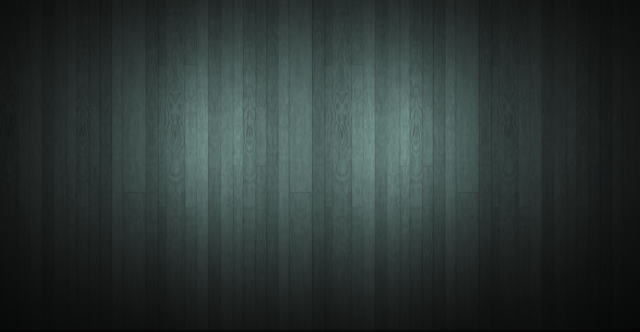
Give the GLSL for this texture, as a Shadertoy shader.

```glsl
// Dark teal wooden planks under a soft double spotlight with a deep vignette.
// A strip of 13 uneven planks repeats every half canvas height; a few are cut by
// joints, and all are filled with wavering fibres, arches and growth rings.

const int PLANKS = 13;
const float EDGES[14] = float[14](0.0, 0.0575, 0.0925, 0.1275, 0.165, 0.2025, 0.2325,
                                  0.27, 0.3025, 0.3375, 0.37, 0.44, 0.4775, 0.5);
const float TONES[13] = float[13](0.95, 1.05, 1.09, 0.92, 1.03, 1.07, 0.98,
                                  0.99, 0.90, 1.04, 1.02, 0.88, 0.91);
// Heights outside the canvas leave a plank uncut
const float UPPER_JOINTS[13] = float[13](1.2, 0.805, 1.2, 1.2, 1.2, 1.2, 1.2,
                                         0.68, 1.2, 1.2, 1.2, 1.2, 0.805);
const float LOWER_JOINTS[13] = float[13](-0.2, 0.375, -0.2, -0.2, -0.2, 0.50, -0.2,
                                         0.50, -0.2, -0.2, 0.42, -0.2, 0.375);

float hash(vec2 p) {
    return fract(sin(dot(p, vec2(127.1, 311.7))) * 43758.5453);
}

float noise(vec2 p) {
    vec2 i = floor(p), f = fract(p);
    f = f * f * (3.0 - 2.0 * f);
    return mix(mix(hash(i), hash(i + vec2(1, 0)), f.x),
               mix(hash(i + vec2(0, 1)), hash(i + vec2(1, 1)), f.x), f.y);
}

// Broken rings around a knot, mirrored about the plank's centre line
float growthRings(vec2 q, float seed) {
    float x = abs(q.x);
    float warp = noise(vec2(x * 55.0 + seed * 9.0, q.y * 20.0 + seed * 40.0))
               + 0.4 * noise(vec2(x * 130.0, q.y * 60.0 + seed * 11.0));
    float radius = length(vec2(x * 5.0, q.y)) + 0.09 * warp;
    float strength = noise(vec2(x * 80.0 + 5.0, q.y * 25.0 + seed * 23.0));
    return sin(radius * 130.0) * (0.2 + 1.1 * strength) * exp(-2.5 * abs(q.y));
}

// Wavering fibres, from long streaks down to short flecks
float fibres(vec2 p, float seed) {
    p.x += 0.008 * noise(vec2(p.x * 18.0 + seed * 50.0, p.y * 11.0));
    return 0.30 * noise(vec2(p.x * 110.0 + seed * 31.0, p.y * 5.0))
         + 0.35 * noise(vec2(p.x * 220.0, p.y * 24.0 + seed * 17.0))
         + 0.35 * noise(vec2(p.x * 300.0, p.y * 110.0)) - 0.5;
}

float woodTone(vec2 p, float pixel) {
    float x = mod(p.x - 0.4975, 0.5);
    int plank = 0;
    for (int i = 1; i < PLANKS; i++) {
        if (x >= EDGES[i]) plank = i;
    }
    float left = EDGES[plank], right = EDGES[plank + 1];
    float upper = UPPER_JOINTS[plank], lower = LOWER_JOINTS[plank];

    // Board between the joints, with its own shade
    float board = smoothstep(-pixel, pixel, p.y - lower)
                + smoothstep(-pixel, pixel, p.y - upper);
    float seed = hash(vec2(float(plank) + 3.0, floor(board + 0.5)));
    float tone = TONES[plank] - 0.05 * abs(board - 1.0);

    // Grain, with the strongest knots on two of the planks
    bool knotted = plank == 0 || plank == 6;
    float knotHeight = plank == 0 ? 0.605 : plank == 6 ? 0.60 : 0.2 + 0.7 * seed;
    vec2 q = vec2(x - 0.5 * (left + right), p.y - knotHeight);
    tone += growthRings(q, seed) * (knotted ? 0.085 : 0.045);
    tone += 0.22 * fibres(vec2(x, p.y), seed);
    if (knotted) tone -= 0.10 * exp(-dot(q * vec2(110, 40), q * vec2(110, 40)));

    // Thin seams of uneven depth along the sides, faint lines across the joints
    float nearest = x - left < right - x ? float(plank) : mod(float(plank) + 1.0, 13.0);
    float depth = 0.04 + 0.12 * hash(vec2(nearest, 7.0));
    float side = min(x - left, right - x);
    float joint = min(abs(p.y - upper), abs(p.y - lower));
    tone *= 1.0 - depth * (1.0 - smoothstep(0.0, 0.0012 + pixel, side));
    tone *= 1.0 - 0.08 * (1.0 - smoothstep(0.0, 0.0010 + pixel, joint));
    return tone;
}

float glow(vec2 p, vec2 centre, vec2 size) {
    vec2 d = (p - centre) / size;
    return exp(-dot(d, d));
}

void mainImage(out vec4 fragColor, in vec2 fragCoord) {
    vec2 p = fragCoord / iResolution.xy * vec2(1.92, 1.0);
    float pixel = 1.0 / iResolution.y;

    // Broad pool of light with two hot spots
    float light = 0.012 + 0.42 * glow(p, vec2(0.93, 0.58), vec2(0.74, 0.43));
    light += 0.10 * glow(p, vec2(0.60, 0.575), vec2(0.17, 0.23));
    light += 0.115 * glow(p, vec2(1.23, 0.575), vec2(0.18, 0.23));

    float shade = light * woodTone(p, pixel);

    // Teal in the light, nearly neutral in the dark
    vec3 tint = mix(vec3(0.90, 1.0, 0.98), vec3(0.785, 1.0, 0.96),
                    smoothstep(0.03, 0.28, light));
    vec3 colour = shade * tint + 0.010;
    colour *= mix(0.4, 1.0, smoothstep(0.003, 0.003 + 2.0 * pixel, p.y));
    fragColor = vec4(colour, 1.0);
}
```
